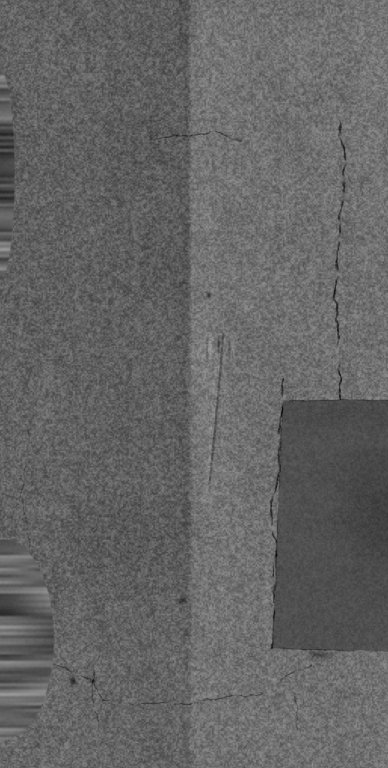
This texture is drawn by a WebGL 2 fragment shader. Its source:

```glsl
#version 300 es
precision highp float;
// Worn grey asphalt with a lane seam, a dark repair patch, cracks and a pale stick.
uniform vec2 u_resolution;
out vec4 fragColor;

float hash(vec2 p) {
  vec3 q = fract(vec3(p.xyx) * 0.1031);
  q += dot(q, q.yzx + 33.33);
  return fract((q.x + q.y) * q.z);
}

float noise(vec2 p) {
  vec2 i = floor(p), f = fract(p);
  f = f * f * (3.0 - 2.0 * f);
  return mix(mix(hash(i), hash(i + vec2(1, 0)), f.x),
             mix(hash(i + vec2(0, 1)), hash(i + vec2(1, 1)), f.x), f.y);
}

float fbm(vec2 p) {
  float sum = 0.0, amp = 0.5;
  for (int i = 0; i < 4; i++) {
    sum += amp * noise(p);
    p = p * 2.03 + 17.0;
    amp *= 0.5;
  }
  return sum;
}

float segment(vec2 p, vec2 a, vec2 b) {
  vec2 d = b - a;
  return length(p - a - d * clamp(dot(p - a, d) / dot(d, d), 0.0, 1.0));
}

float stroke(float dist, float halfWidth) {
  return 1.0 - smoothstep(halfWidth - 0.001, halfWidth + 0.001, dist);
}

float blob(vec2 p, vec2 center, vec2 radius) {
  vec2 d = (p - center) / radius;
  return exp(-dot(d, d));
}

// Ragged line through five points, with uneven depth
float crack(vec2 p, vec2 path[5], float halfWidth) {
  vec2 wobble = vec2(fbm(p * 75.0), fbm(p * 75.0 + 40.0)) - 0.47;
  vec2 q = p + wobble * 0.009;
  float dist = 1.0;
  for (int i = 0; i < 4; i++) dist = min(dist, segment(q, path[i], path[i + 1]));
  return stroke(dist, halfWidth) * smoothstep(0.1, 0.6, noise(p * 90.0 + 9.0));
}

// Pavement tone on both sides of the seam
float pavement(vec2 p) {
  float seam = 0.247 + 0.003 * (noise(vec2(p.y * 40.0, 3.0)) - 0.5);
  float right = smoothstep(seam - 0.004, seam + 0.004, p.x);
  float left = 0.378 - 0.018 * smoothstep(0.05, 0.2, p.x);
  left += 0.025 * smoothstep(0.225, 0.2, p.y - 0.07 * (p.x - 0.08));
  float tone = mix(left, 0.438, right);
  tone += 0.022 * blob(p, vec2(0.265, 0.62), vec2(0.03, 0.5));
  tone += 0.02 * smoothstep(0.43, 0.5, p.x) * smoothstep(0.45, 0.8, p.y);
  tone -= 0.025 * blob(p, vec2(0.242, 0.5), vec2(0.007, 2.0));
  float bend = p.x + 0.012 * cos((p.y - 0.45) * 9.0) * (1.0 - right);
  tone += 0.025 * (noise(vec2(bend * 130.0, p.y * 4.0)) - 0.5);
  return tone + 0.055 * (fbm(p * 16.0) - 0.47);
}

// Horizontal streaks of varying thickness
float streaks(vec2 p) {
  float broad = noise(vec2(p.x * 9.0, p.y * 65.0));
  float fine = noise(vec2(p.x * 14.0, p.y * 240.0));
  return 0.38 + 0.3 * (broad - 0.5) + 0.25 * (fine - 0.5);
}

void main() {
  vec2 p = gl_FragCoord.xy / u_resolution * vec2(0.504, 1.0);
  float tone = pavement(p);
  float grain = 0.6 * noise(p * 510.0) + 0.4 * noise(p * 260.0 + 50.0) - 0.5;

  // Soft pale smudges and dark marks
  tone += 0.05 * blob(p, vec2(0.322, 0.599), vec2(0.009, 0.013));
  tone += 0.04 * blob(p, vec2(0.262, 0.545), vec2(0.025, 0.015));
  tone -= 0.2 * blob(p, vec2(0.271, 0.616), vec2(0.003, 0.004));
  tone -= 0.18 * blob(p, vec2(0.095, 0.113), vec2(0.004, 0.006));
  tone -= 0.14 * blob(p, vec2(0.238, 0.218), vec2(0.007, 0.004));
  tone -= 0.05 * blob(p, vec2(0.475, 0.76), vec2(0.012, 0.014));

  // Cracks
  tone -= 0.27 * crack(p, vec2[5](vec2(0.440, 0.844), vec2(0.449, 0.785), vec2(0.440, 0.700), vec2(0.436, 0.610), vec2(0.443, 0.479)), 0.0013);
  tone -= 0.18 * crack(p, vec2[5](vec2(0.195, 0.820), vec2(0.247, 0.823), vec2(0.276, 0.829), vec2(0.300, 0.820), vec2(0.313, 0.816)), 0.0008);
  tone -= 0.15 * crack(p, vec2[5](vec2(0.072, 0.134), vec2(0.122, 0.112), vec2(0.135, 0.088), vec2(0.190, 0.084), vec2(0.247, 0.082)), 0.0008);
  tone -= 0.18 * crack(p, vec2[5](vec2(0.247, 0.082), vec2(0.290, 0.093), vec2(0.339, 0.097), vec2(0.375, 0.120), vec2(0.404, 0.134)), 0.0008);
  tone -= 0.15 * crack(p, vec2[5](vec2(0.128, 0.147), vec2(0.120, 0.118), vec2(0.121, 0.090), vec2(0.128, 0.060), vec2(0.133, 0.030)), 0.0008);
  tone -= 0.12 * crack(p, vec2[5](vec2(0.388, 0.128), vec2(0.385, 0.110), vec2(0.384, 0.090), vec2(0.386, 0.070), vec2(0.388, 0.050)), 0.0007);
  tone -= 0.10 * crack(p, vec2[5](vec2(0.037, 0.440), vec2(0.032, 0.390), vec2(0.028, 0.350), vec2(0.035, 0.310), vec2(0.040, 0.270)), 0.0007);

  // Repair patch with a slanted left side and ragged rim
  float ragged = 0.004 * (fbm(p * 60.0) - 0.47);
  float leftSide = mix(0.354, 0.367, (p.y - 0.156) / 0.323);
  float lower = 0.156 - 0.035 * (p.x - 0.354);
  float rim = max(leftSide - p.x, max(p.y - 0.479, lower - p.y)) + ragged;
  float patchMask = stroke(rim, 0.0);
  float patchTone = 0.312 - 0.055 * smoothstep(0.40, 0.50, p.x) * blob(p, vec2(0.5, 0.335), vec2(0.15, 0.08));
  patchTone += 0.04 * (fbm(p * vec2(14.0, 35.0)) - 0.47) - 0.015 * smoothstep(0.40, 0.47, p.y);
  tone = mix(tone, patchTone, patchMask);
  grain *= mix(1.0, 0.4, patchMask);
  tone -= 0.12 * stroke(abs(rim), 0.0009) * smoothstep(0.2, 0.7, noise(p * 70.0));
  tone -= 0.14 * blob(p, vec2(0.415, 0.147), vec2(0.012, 0.005));
  tone -= 0.24 * crack(p, vec2[5](vec2(0.368, 0.505), vec2(0.362, 0.388), vec2(0.351, 0.336), vec2(0.357, 0.297), vec2(0.355, 0.156)), 0.0012);

  // Pale stick, its shadow and the scuffs beside its top
  vec2 stickTop = vec2(0.285, 0.564), stickEnd = vec2(0.2695, 0.372);
  float taper = mix(0.0018, 0.0034, smoothstep(0.37, 0.5, p.y));
  tone -= 0.11 * stroke(segment(p - vec2(0.003, 0.0), stickTop, stickEnd), taper);
  tone = mix(tone, 0.51, 0.85 * stroke(segment(p, stickTop, stickEnd), taper));
  tone -= 0.2 * blob(p, vec2(0.284, 0.552), vec2(0.002, 0.012));
  for (int i = 0; i < 2; i++) {
    vec2 scuff = vec2(0.269 + 0.029 * float(i), 0.546);
    tone -= 0.12 * blob(p, scuff, vec2(0.0015, 0.014));
    tone += 0.08 * blob(p, scuff + vec2(0.004, 0.0), vec2(0.003, 0.012));
  }

  // Smeared bulges along the left border
  float upper = length((p - vec2(0.0, 0.772)) / vec2(0.019, 0.137)) - 1.0;
  float bottom = length((p - vec2(0.004, 0.168)) / vec2(0.066, 0.131)) - 1.0;
  float smear = max(smoothstep(0.05, -0.05, upper), smoothstep(0.02, -0.02, bottom));
  tone = mix(tone, streaks(p), smear);
  grain *= 1.0 - 0.85 * smear;

  tone += 0.24 * grain;
  fragColor = vec4(vec3(clamp(tone, 0.0, 1.0)), 1.0);
}
```
